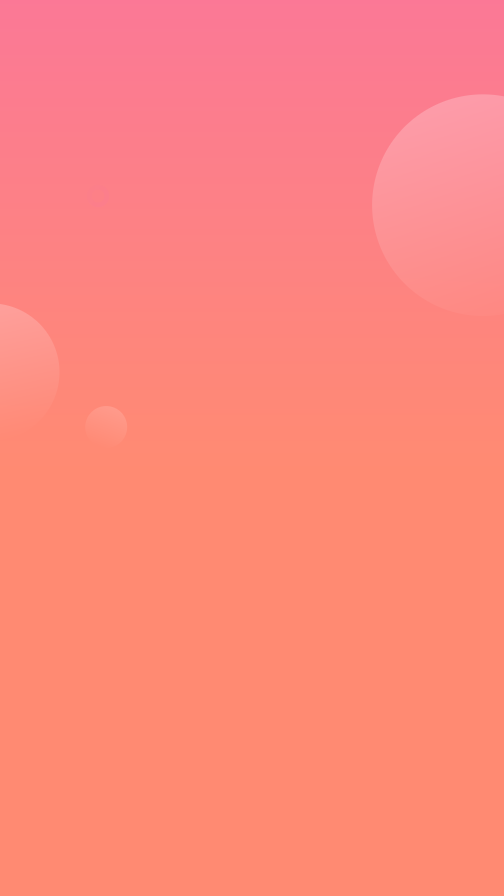
A WebGL 1 fragment shader for this background:

```glsl
precision highp float;

uniform vec2 u_resolution;

// Lengths are fractions of the canvas height
const vec3 PINK = vec3(0.984, 0.472, 0.588);
const vec3 CORAL = vec3(1.0, 0.543, 0.449);
const float FADE_END = 0.48;

// Discs: centre x, centre y, radius
const vec3 LARGE_DISC = vec3(0.539, 0.771, 0.1237);
const vec3 LEFT_DISC = vec3(-0.0104, 0.5846, 0.0768);
const vec3 SMALL_DISC = vec3(0.1185, 0.5234, 0.0234);

// Directions in which each sheen brightens
const vec2 LARGE_LIGHT = vec2(-0.26, 0.966);
const vec2 LEFT_LIGHT = vec2(-0.2, 0.98);
const vec2 SMALL_LIGHT = vec2(0.35, 0.937);

const vec3 RING = vec3(0.1094, 0.7812, 0.0098);
const float RING_HALF_WIDTH = 0.0027;
const float RING_OPACITY = 0.3;

// Smooth coverage of a signed distance, about one pixel wide
float coverage(float dist) {
    return clamp(0.5 - dist * u_resolution.y, 0.0, 1.0);
}

// White disc whose opacity fades along the light direction
vec3 addDisc(vec3 color, vec2 p, vec3 disc, vec2 light, vec2 opacity) {
    vec2 offset = p - disc.xy;
    float sheen = clamp(0.5 + 0.5 * dot(offset, light) / disc.z, 0.0, 1.0);
    float alpha = mix(opacity.x, opacity.y, sheen);
    return mix(color, vec3(1.0), alpha * coverage(length(offset) - disc.z));
}

// Pink outline, stronger towards its lower right
vec3 addRing(vec3 color, vec2 p) {
    vec2 offset = p - RING.xy;
    float dist = abs(length(offset) - RING.z) - RING_HALF_WIDTH;
    float fade = clamp(0.7 + 0.3 * dot(offset, vec2(0.7, -0.7)) / RING.z, 0.0, 1.0);
    return mix(color, PINK, RING_OPACITY * fade * coverage(dist));
}

void main() {
    vec2 p = gl_FragCoord.xy / u_resolution.y;

    // Sky gradient, flat below the fade
    vec3 color = mix(CORAL, PINK, clamp((p.y - FADE_END) / (1.0 - FADE_END), 0.0, 1.0));

    // Translucent shapes
    color = addDisc(color, p, LARGE_DISC, LARGE_LIGHT, vec2(0.03, 0.24));
    color = addDisc(color, p, LEFT_DISC, LEFT_LIGHT, vec2(0.0, 0.23));
    color = addDisc(color, p, SMALL_DISC, SMALL_LIGHT, vec2(0.0, 0.15));
    color = addRing(color, p);

    gl_FragColor = vec4(color, 1.0);
}
```
